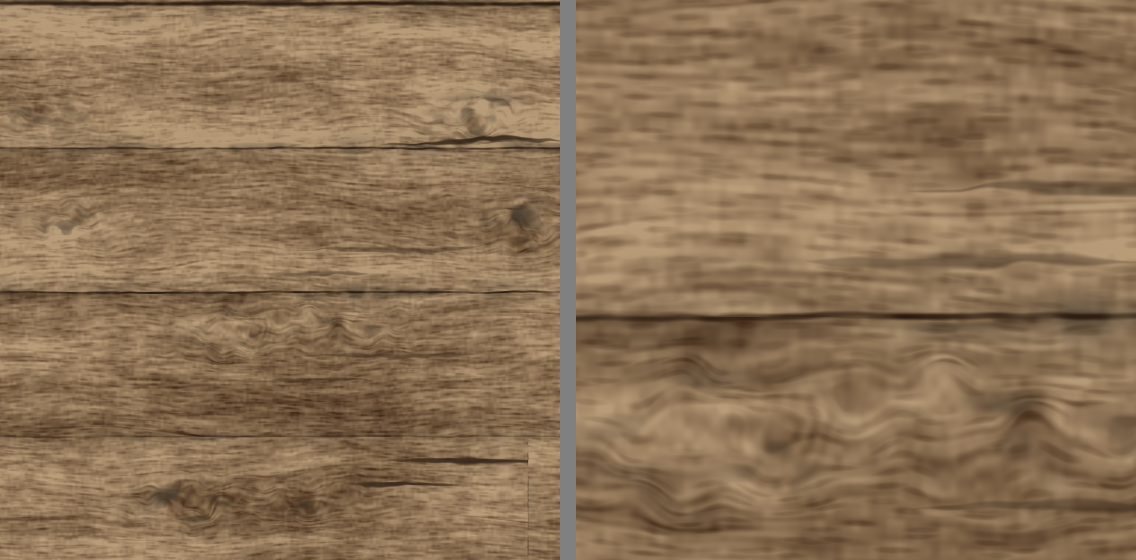
Left, the full canvas; right, a detail of the centre.
Reproduce this texture procedurally as a WebGL 2 fragment shader.

```glsl
#version 300 es
precision highp float;
// Weathered brown wood planks laid in rows, with grain, knots, cracks and seams.
uniform vec2 u_resolution;
out vec4 fragColor;

const float PLANK_H = 0.2575;
const float TOP_SEAM = 0.993;

vec2 hash2(vec2 p) {
  return fract(sin(vec2(dot(p, vec2(127.1, 311.7)), dot(p, vec2(269.5, 183.3)))) * 43758.55);
}

float noise(vec2 p) {
  vec2 i = floor(p), f = fract(p);
  f = f * f * (3.0 - 2.0 * f);
  return mix(mix(hash2(i).x, hash2(i + vec2(1, 0)).x, f.x),
             mix(hash2(i + vec2(0, 1)).x, hash2(i + vec2(1, 1)).x, f.x), f.y);
}

// Distance to the nearest scattered cell point
float cellular(vec2 p) {
  vec2 i = floor(p), f = fract(p);
  float nearest = 2.0;
  for (int y = -1; y <= 1; y++)
    for (int x = -1; x <= 1; x++) {
      vec2 cell = vec2(x, y);
      nearest = min(nearest, length(cell + hash2(i + cell) - f));
    }
  return nearest;
}

// Tapered, ragged split centred on c
float crack(vec2 p, vec2 c, float halfLength) {
  vec2 d = p - c;
  float taper = max(1.0 - d.x * d.x / (halfLength * halfLength), 0.0);
  d.y += 0.014 * (noise(p * vec2(8.0, 2.0)) - 0.5) + 0.06 * d.x * d.x;
  d.y += 0.004 * (noise(p * vec2(50.0, 20.0)) - 0.5);
  float thick = 0.009 * taper * (0.15 + noise(p * vec2(30.0, 90.0)));
  return sqrt(taper) * (1.0 - smoothstep(0.3 * thick, thick + 0.0008, abs(d.y)));
}

void main() {
  vec2 p = gl_FragCoord.xy / u_resolution;
  float depth = (TOP_SEAM - p.y) / PLANK_H;
  float row = floor(depth);
  float d = fract(depth);
  float pastJoint = row > 2.5 ? step(0.943, p.x) : 0.0;
  float rowTop = TOP_SEAM - row * PLANK_H;

  // Knots bend the grain and leave rings and dark bruises
  vec2 grain = p;
  float rings = 0.0, bruise = 0.0, burl = 0.0;
  for (float k = 0.0; k < 2.0; k++) {
    vec2 c = vec2(fract(0.87 - 0.14 * row + 0.21 * row * row + 0.2 * k),
                  rowTop - (0.5 + 0.25 * cos(1.5 * row)) * PLANK_H);
    vec2 q = (p - c) / vec2(0.095, 0.045);
    q += 0.9 * (vec2(noise(p * 20.0), noise(p * 20.0 + 40.0)) - 0.5);
    float near = exp(-dot(q, q)) * (1.0 - 0.3 * k) * (1.0 - pastJoint);
    grain += near * 0.035 * (vec2(noise(p * 38.0 + 9.0), noise(p * 38.0 + 70.0)) - 0.5);
    grain.y -= 0.35 * near * (p.y - c.y);
    rings += near * sin(17.0 * length(q) + 5.0 * noise(p * 20.0));
    bruise += exp(-2.5 * dot(q, q)) * (1.0 - 0.5 * k) * smoothstep(0.45, 0.75, noise(p * vec2(42.0, 70.0)));
    burl += near;
  }

  // Broad tone of each plank
  float tone = 0.71 + 0.1 * cos(1.3 * row) + 0.1 * cos(6.28 * d + 1.8 * row);
  tone += 0.06 * pastJoint;

  // Grain streaks from broad to fine
  grain.y += 0.006 * sin(7.0 * p.x + 2.0 * row) + 0.003 * sin(19.0 * p.x + 30.0 * p.y);
  grain += vec2(3.7, 1.3) * (row + 5.0 * pastJoint);
  tone += 0.52 * (noise(grain * vec2(2.5, 13.0)) - 0.5);
  tone += 0.38 * (noise(grain * vec2(5.0, 45.0)) - 0.5);
  tone += 0.3 * (noise(grain * vec2(16.0, 110.0)) - 0.5);
  tone += 0.48 * (noise(grain * vec2(40.0, 230.0)) - 0.5);
  tone += 0.22 * (noise(p * vec2(190.0, 130.0)) - 0.5);

  // Dark veins, broken fibres, pores and mottled burl
  float vein = 1.0 - smoothstep(0.0, 0.03, abs(noise(grain * vec2(1.6, 15.0)) - 0.5));
  float fibre = 1.0 - smoothstep(0.0, 0.13, abs(noise(grain * vec2(9.0, 62.0) + 31.0) - 0.5));
  float pore = 1.0 - smoothstep(0.1, 0.36, cellular(grain * vec2(26.0, 125.0)));
  float worn = smoothstep(0.3, 0.75, noise(grain * vec2(6.0, 22.0) + 17.0));
  tone -= 0.2 * vein * (0.3 + worn) + 0.2 * fibre * worn + 0.2 * pore;
  tone += 0.1 * rings + burl * (0.55 * (noise(p * vec2(58.0, 75.0)) - 0.6) + 0.4 * (noise(p * 30.0) - 0.5));

  vec3 color = mix(vec3(0.35, 0.25, 0.16), vec3(0.69, 0.58, 0.445), clamp(tone, -0.2, 1.1));
  color = mix(color, vec3(0.25, 0.21, 0.16), clamp(0.9 * bruise, 0.0, 0.8));

  // One long and one short crack in each plank
  float split = 0.0, sway = cos(2.1 * row);
  for (float k = 0.0; k < 2.0; k++) {
    vec2 c = vec2(0.75 + 0.1 * sway - 0.13 * k, rowTop - (0.95 - 0.26 * row + 0.17 * k) * PLANK_H);
    split = max(split, crack(p, c, 0.17 - 0.07 * k));
  }
  split *= (0.6 + 0.28 * sway) * (1.0 - pastJoint);
  color = mix(color, vec3(0.2, 0.14, 0.09), split);

  // Seams between rows, broken and uneven
  float seam = floor(depth + 0.5);
  float wander = noise(vec2(p.x * 14.0, seam)) + 0.6 * noise(vec2(p.x * 60.0, seam + 9.0)) - 0.8;
  float gap = abs(p.y - TOP_SEAM + seam * PLANK_H + 0.0022 * wander);
  bool topSeam = seam < 0.5;
  float strength = topSeam ? 0.95 : 0.48 + 0.28 * cos(1.6 * seam - 2.7);
  float breaks = 0.5 * noise(vec2(p.x * 11.0, seam * 7.0)) + 0.5 * noise(vec2(p.x * 70.0, seam * 5.0));
  strength *= topSeam ? 0.75 + 0.5 * breaks : 0.3 + 1.3 * breaks;
  float line = 1.0 - smoothstep(0.0004, topSeam ? 0.006 : 0.003, gap);
  float stain = smoothstep(0.35, 0.75, noise(p * vec2(16.0, 100.0) + 50.0));
  float shade = exp(-gap * 90.0) * strength * (0.12 + 0.45 * stain);
  color = mix(color * (1.0 - shade), vec3(0.17, 0.11, 0.06), min(line * strength, 1.0));

  // Faint butt joint in the lowest row
  float joint = row > 2.5 ? 1.0 - smoothstep(0.0005, 0.0026, abs(p.x - 0.943)) : 0.0;
  color *= 1.0 - 0.25 * joint * noise(vec2(p.y * 60.0, 3.0));

  fragColor = vec4(color, 1.0);
}
```
